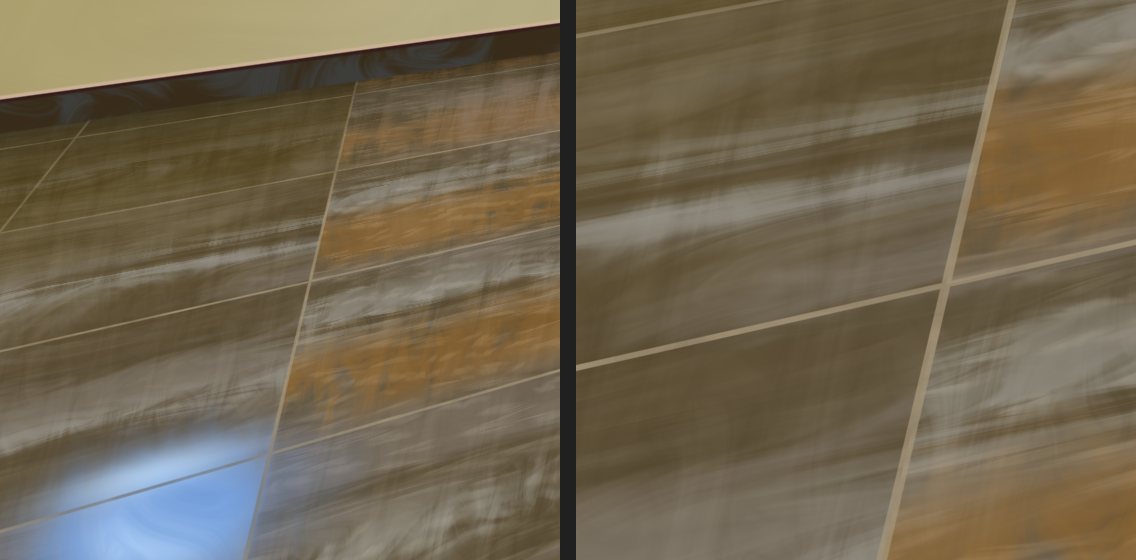
Left, the full canvas; right, a detail of the centre.
This texture is drawn by a Shadertoy shader. Its source:

```glsl
float hash(vec2 c) {
    return fract(sin(dot(c, vec2(41.3, 289.1))) * 4375.5);
}

// Layered, warped sines, roughly -1 to 1
float marble(vec2 q) {
    float sum = 0.0, gain = 0.6;
    for (int i = 0; i < 6; i++) {
        q = mat2(0.8, 0.6, -0.6, 0.8) * q * 1.6;
        q += 0.8 * sin(q.yx * 1.2 + float(i) * 1.7);
        sum += gain * sin(q.x) * cos(q.y);
        gain *= 0.68;
    }
    return sum;
}

// Cellular noise: distance to the nearest scattered point
float cells(vec2 q) {
    vec2 base = floor(q);
    float nearest = 2.0;
    for (int y = -1; y <= 1; y++)
        for (int x = -1; x <= 1; x++) {
            vec2 c = base + vec2(x, y);
            nearest = min(nearest, distance(q, c + vec2(hash(c), hash(c + 19.7))));
        }
    return nearest;
}

// Tile surface at floor position s; screen position p drives the brushing
vec3 tileColor(vec2 s, vec2 p) {
    vec2 id = floor(s), t = s - id;
    float seed = hash(id);
    float cloud = marble(s * vec2(1.3, 3.6) + seed * 17.0);
    float streak = marble(s * vec2(2.4, 8.0) + seed * 31.0);
    float brush = marble(vec2(p.x + 0.2 * p.y, p.y) * vec2(42.0, 11.0));
    float right = step(0.0, id.x);

    vec3 col = mix(vec3(0.36, 0.31, 0.22), vec3(0.43, 0.39, 0.33),
                   smoothstep(-0.6, 0.6, cloud + 0.3 * streak));
    float olive = smoothstep(2.0, 0.3, s.y + 0.5 * s.x + 0.3 * cloud);
    col = mix(col, vec3(0.36, 0.30, 0.14), 0.75 * olive * (1.0 - 0.5 * right));

    // Ochre and rust bloom on the right-hand tiles
    float warm = right * smoothstep(0.25, 0.65, t.y) * smoothstep(1.05, 0.8, t.y);
    warm *= smoothstep(-0.5, 0.5, cloud + 0.5 * brush + 0.5 * t.x) * smoothstep(3.5, 2.7, s.y);
    col = mix(col, vec3(0.52, 0.37, 0.17), 0.75 * warm);

    // Pale blue-grey band along each tile
    float center = mix(0.58, 0.32, right * step(id.y, 2.5)) + 0.10 * cloud;
    float band = exp(-pow((t.y - center) / 0.14, 2.0));
    band *= smoothstep(-0.5, 0.6, streak + 0.3 * brush + 0.15);
    band *= mix(0.25, 0.75, smoothstep(0.5, 1.5, s.y));
    col = mix(col, vec3(0.54, 0.53, 0.49), band);

    // Scuffs and fine brushing
    float scuff = smoothstep(0.45, 0.1, cells(s * vec2(7.0, 16.0) + 0.7 * streak));
    col += 0.035 * scuff * (0.4 + right) + 0.018 * brush + 0.022 * streak;
    col *= mix(0.82, 1.04, smoothstep(-0.6, 1.5, s.y));

    // Soft daylight at the far right
    vec2 d = (p - vec2(0.93, 0.19)) / vec2(0.26, 0.06);
    d.y += 0.8 * d.x;
    return mix(col, vec3(0.56, 0.48, 0.41), 0.65 * exp(-dot(d, d)) * (0.8 + 0.4 * brush));
}

void mainImage(out vec4 fragColor, in vec2 fragCoord) {
    vec2 p = fragCoord / iResolution.xy;
    p.y = 1.0 - p.y;
    float px = 1.0 / iResolution.y;

    // Perspective: columns are the tile axes and the tile origin
    mat3 view = mat3(0.510, -0.052, 0.100, -0.1234, 0.0901, -0.1525, 0.6315, 0.1693, 1.0);
    vec3 h = inverse(view) * vec3(p, 1.0);
    vec2 s = h.xy / h.z;
    vec3 col = tileColor(s, p);

    // Blue window reflection, weaker past the long joint
    float sheen = marble(p * vec2(11.0, 8.0));
    vec2 d = p - vec2(0.29, 0.94);
    d.y += 0.28 * d.x;
    float glow = smoothstep(1.0, 0.2, length(d / vec2(0.43, 0.23)) + 0.07 * sheen);
    glow *= mix(0.95, 0.55, smoothstep(-0.01, 0.02, s.x));
    vec3 blue = mix(vec3(0.40, 0.50, 0.72), vec3(0.49, 0.67, 0.92), glow);
    col = mix(col, blue + 0.035 * sheen, glow);
    vec2 e = p - vec2(0.27, 0.845);
    e.y += 0.28 * e.x;
    e /= vec2(0.16, 0.035);
    vec2 f = (p - vec2(0.27, 0.98)) / vec2(0.14, 0.07);
    float shine = 0.65 * exp(-dot(e, e)) + 0.4 * exp(-dot(f, f)) * (0.8 + 0.5 * sheen);
    col = mix(col, vec3(0.78, 0.89, 0.99), shine * step(s.x, 0.0));

    // Grout joints
    vec2 joint = abs(fract(s + 0.5) - 0.5);
    vec2 halfWidth = vec2(0.0045, 0.0075), blur = fwidth(s) * 0.8;
    vec2 lines = 1.0 - smoothstep(halfWidth - blur, halfWidth + blur, joint);
    float worn = 0.85 + 0.2 * marble(p * 16.0);
    float strength = worn * mix(0.5, 0.85, smoothstep(0.8, 2.0, s.y + 0.8 * s.x + 0.4));
    vec3 grout = mix(vec3(0.65, 0.59, 0.48), vec3(0.43, 0.45, 0.49), glow);
    col = mix(col, grout, clamp(max(lines.x, lines.y) * strength, 0.0, 1.0));

    // Baseboard, with a dark lip under a pale bead
    float wallEdge = p.y - (0.178 - 0.137 * p.x);
    float baseEdge = p.y - (0.237 - 0.146 * p.x);
    float stain = marble(p * vec2(9.0, 14.0) + 4.0);
    vec3 board = mix(vec3(0.22, 0.17, 0.10), vec3(0.24, 0.24, 0.23), smoothstep(-0.5, 0.5, stain));
    board = mix(vec3(0.20, 0.11, 0.10), board, smoothstep(0.003, 0.009, wallEdge));
    col *= 1.0 - 0.25 * exp(-max(baseEdge, 0.0) * 45.0);
    col = mix(board, col, smoothstep(-px, px + 0.002, baseEdge));

    // Painted wall
    vec3 wall = mix(vec3(0.67, 0.62, 0.43), vec3(0.71, 0.67, 0.51), smoothstep(0.0, 0.9, p.x + p.y));
    wall += 0.012 * marble(p * vec2(5.0, 9.0));
    wall = mix(wall, vec3(0.79, 0.69, 0.58), smoothstep(-0.009, -0.004, wallEdge));
    col = mix(wall, col, smoothstep(-px, px, wallEdge));

    fragColor = vec4(clamp(col, 0.0, 1.0), 1.0);
}
```
